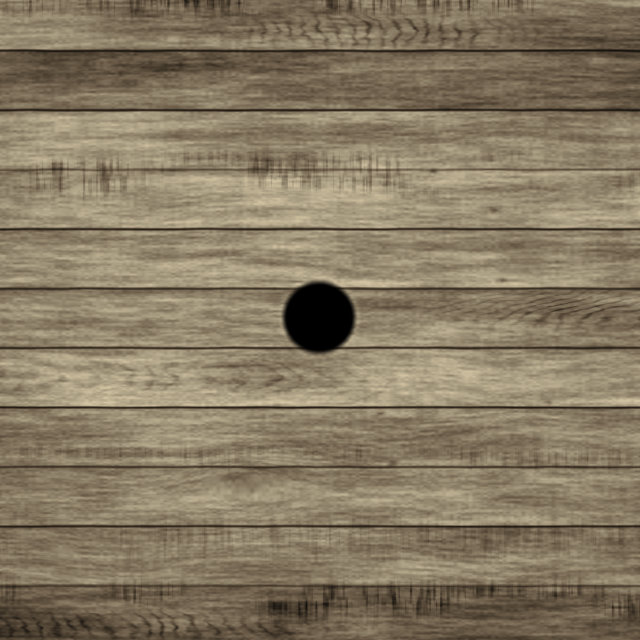
Write a Shadertoy shader that draws this texture.

```glsl
// Weathered horizontal boards with a soft round black hole near the centre.
// Stretched value noise makes the grain; masked waves add arched figure,
// upright saw marks and knots, then seams, vignette and the hole go on top.

#define SEAM_START 0.0846
#define BOARD_HEIGHT 0.0929
#define SEAM_WIDTH 0.0017
#define HOLE_CENTER vec2(0.4987, 0.5040)
#define HOLE_RADIUS 0.0555
#define HOLE_SOFTNESS 0.0055
#define GRAIN_AMOUNT 0.34
#define FIBRE_AMOUNT 0.15
#define SAW_AMOUNT 0.20
#define VIGNETTE 0.30

// Mean tone of each board and strength of the seam below it, bottom to top
const float BOARD_TONE[11] = float[11](
    0.46, 0.57, 0.55, 0.575, 0.62, 0.55, 0.585, 0.61, 0.62, 0.49, 0.56);
const float SEAM_DEPTH[11] = float[11](
    0.0, 0.55, 0.9, 0.75, 0.95, 0.9, 0.85, 0.95, 0.5, 1.0, 1.0);

float hash(vec2 p) {
    return fract(sin(dot(p, vec2(127.1, 311.7))) * 43758.5453);
}

float noise(vec2 p) {
    vec2 i = floor(p), f = fract(p);
    f = f * f * (3.0 - 2.0 * f);
    return mix(mix(hash(i), hash(i + vec2(1, 0)), f.x),
               mix(hash(i + vec2(0, 1)), hash(i + vec2(1, 1)), f.x), f.y);
}

float fbm(vec2 p) {
    float sum = 0.0, amp = 0.5;
    for (int i = 0; i < 4; i++) {
        sum += amp * noise(p);
        p = p * 2.03 + 11.7;
        amp *= 0.5;
    }
    return sum;
}

float blob(vec2 p, vec2 center, vec2 radius) {
    p = (p - center) / radius;
    return exp(-dot(p, p));
}

// Nested arches that run along a board, centred on height axis
float arches(vec2 p, float axis, float frequency, float bend) {
    float v = (p.y - axis) / BOARD_HEIGHT;
    float phase = p.x * frequency + bend * v * v + 2.2 * fbm(p * vec2(14, 45));
    return pow(0.5 + 0.5 * sin(6.2832 * phase), 3.0) * (0.35 + noise(p * vec2(60, 110)));
}

// Upright saw marks in ragged bands: height, reach, strength
float sawMarks(vec2 p) {
    const vec3 bands[6] = vec3[6](
        vec3(0.060, 0.026, 1.2), vec3(0.715, 0.024, 0.8), vec3(0.745, 0.015, 0.6),
        vec3(0.995, 0.018, 0.9), vec3(0.285, 0.018, 0.45), vec3(0.160, 0.035, 0.3));
    float strokes = smoothstep(0.45, 0.9, noise(p * vec2(190, 24)))
                  + 0.6 * smoothstep(0.5, 0.9, noise(p * vec2(330, 38) + 5.0));
    float mask = 0.0;
    for (int i = 0; i < 6; i++) {
        float d = (p.y - bands[i].x) / bands[i].y;
        mask += bands[i].z * exp(-d * d);
    }
    return strokes * mask * smoothstep(0.22, 0.65, noise(p * vec2(9, 22) + 3.0));
}

// Broad stains and small knots
float stains(vec2 p) {
    vec2 w = p + 0.018 * (vec2(fbm(p * 35.0), fbm(p * 35.0 + 9.0)) - 0.47);
    float s = 0.17 * blob(w, vec2(0.94, 0.938), vec2(0.11, 0.022))
            + 0.10 * blob(w, vec2(0.86, 0.880), vec2(0.16, 0.030))
            + 0.08 * blob(w, vec2(0.12, 0.905), vec2(0.22, 0.016))
            + 0.08 * blob(w, vec2(0.91, 0.508), vec2(0.15, 0.024))
            + 0.16 * blob(w, vec2(0.38, 0.238), vec2(0.030, 0.017))
            + 0.08 * blob(w, vec2(0.80, 0.232), vec2(0.06, 0.018))
            + 0.12 * blob(w, vec2(0.46, 0.050), vec2(0.05, 0.026));
    const vec2 knots[6] = vec2[6](vec2(0.675, 0.732), vec2(0.775, 0.675),
        vec2(0.615, 0.276), vec2(0.855, 0.372), vec2(0.595, 0.352), vec2(0.785, 0.562));
    for (int i = 0; i < 6; i++) s += 0.22 * blob(w, knots[i], vec2(0.007, 0.004));
    return s;
}

void mainImage(out vec4 fragColor, in vec2 fragCoord) {
    vec2 uv = fragCoord / iResolution.xy;
    float row = (uv.y - SEAM_START) / BOARD_HEIGHT + 1.0;
    int board = clamp(int(floor(row)), 0, 10);
    float id = float(board), across = fract(row);

    // Grain, parted around the swirl in the third board
    vec2 q = uv;
    q.y -= 0.7 * (uv.y - 0.238) * blob(uv, vec2(0.38, 0.238), vec2(0.07, 0.035));
    q.y += 0.012 * (noise(uv * vec2(5, 9) + id * 4.0) - 0.5);
    float tone = BOARD_TONE[board];
    tone += 0.16 * (noise(uv * vec2(4, 16) + id * 7.3) - 0.5);
    tone += GRAIN_AMOUNT * (fbm(q * vec2(7, 75) + id * 17.0) - 0.47);
    tone += FIBRE_AMOUNT * (noise(q * vec2(30, 240) + id * 5.0) - 0.5);
    tone += 0.10 * (noise(q * vec2(170, 310)) - 0.5);

    // Arched figure, each patch kept to its own board
    float figure = 0.0;
    if (board == 10) figure = 0.26 * arches(uv, 0.935, 42.0, 4.0) * blob(uv, vec2(0.59, 0.949), vec2(0.19, 0.022));
    if (board == 9) figure = 0.10 * arches(uv, 0.900, 16.0, 9.0) * blob(uv, vec2(0.24, 0.900), vec2(0.15, 0.022));
    if (board == 5) figure = 0.17 * arches(uv, 0.480, 30.0, -9.0) * blob(uv, vec2(0.91, 0.515), vec2(0.20, 0.030));
    if (board == 4) figure = 0.13 * arches(uv, 0.409, 22.0, 10.0) * blob(uv, vec2(0.25, 0.409), vec2(0.45, 0.024));
    if (board == 0) figure = 0.22 * arches(uv, 0.010, 36.0, 5.0) * blob(uv, vec2(0.20, 0.022), vec2(0.28, 0.020));
    tone -= figure + SAW_AMOUNT * sawMarks(uv) + stains(uv);

    // Worn pale lower edges, then shaded seams
    tone += 0.09 * smoothstep(0.22, 0.04, across) * step(1.0, id) * noise(uv * vec2(8, 30) + id);
    int seamId = clamp(int(floor(row + 0.5)), 0, 10);
    float wobble = 0.0010 * (noise(vec2(uv.x * 22.0, float(seamId) * 9.0)) - 0.5);
    float seamDist = abs((row - float(seamId)) * BOARD_HEIGHT + wobble);
    float aa = 0.7 / iResolution.y;
    float seam = 1.0 - smoothstep(SEAM_WIDTH - 0.0008 - aa, SEAM_WIDTH + 0.0008 + aa, seamDist);
    tone *= 1.0 - SEAM_DEPTH[seamId] * (0.68 * seam + 0.10 * exp(-seamDist / 0.004));

    // Vignette and faint pale rim of the hole
    vec2 fromMiddle = uv - 0.5;
    tone *= 1.03 - VIGNETTE * dot(fromMiddle, fromMiddle);
    float holeDist = length(uv - HOLE_CENTER) - HOLE_RADIUS;
    tone += 0.05 * exp(-pow((holeDist - 0.006) / 0.004, 2.0));

    tone = clamp(tone, 0.08, 0.82);
    vec3 color = tone * mix(vec3(1.0, 0.84, 0.64), vec3(1.0, 0.93, 0.77), smoothstep(0.25, 0.70, tone));
    color *= smoothstep(-HOLE_SOFTNESS, HOLE_SOFTNESS, holeDist);
    fragColor = vec4(color, 1.0);
}
```
